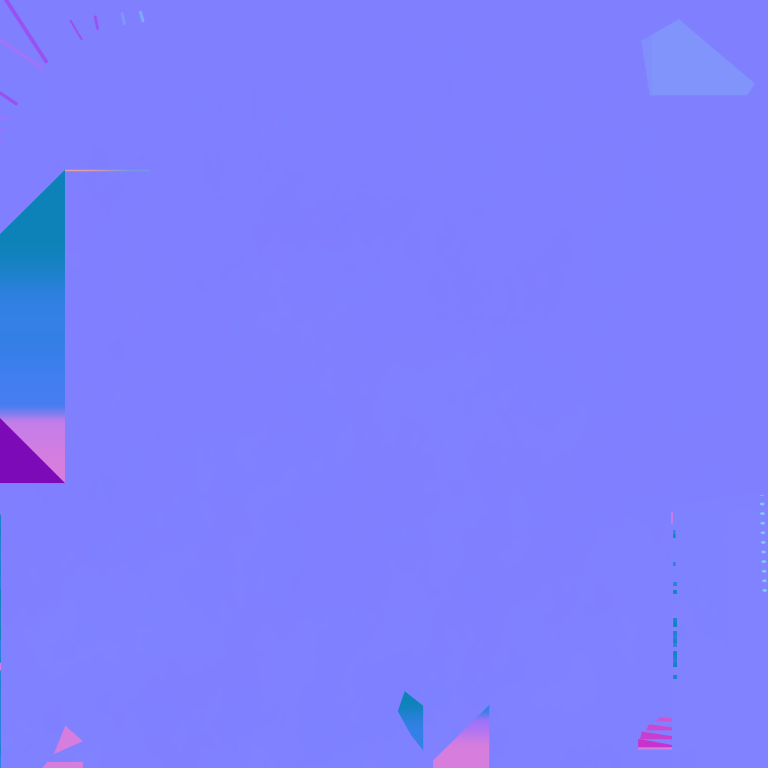
This texture map is drawn by a Shadertoy shader. Its source:

```glsl
// Draws a tangent-space normal map: flat periwinkle ground, a bevelled side strip and stray facets.

const vec3 FLAT = vec3(0.50, 0.50, 1.00);
const vec3 TEAL = vec3(0.05, 0.51, 0.72);
const vec3 BLUE = vec3(0.20, 0.50, 0.90);
const vec3 PINK = vec3(0.84, 0.49, 0.87);
const vec3 PURPLE = vec3(0.49, 0.04, 0.72);
const vec3 VIOLET = vec3(0.60, 0.32, 0.95);
const vec3 LILAC = vec3(0.63, 0.45, 0.98);
const vec3 MAGENTA = vec3(0.78, 0.20, 0.80);
const vec3 SKY = vec3(0.50, 0.58, 0.99);

float hash(vec2 p) {
    return fract(sin(dot(p, vec2(127.1, 311.7))) * 43758.5453);
}

// Distance to the line a-b, negative on its right-hand side
float edge(vec2 p, vec2 a, vec2 b) {
    vec2 e = normalize(b - a), q = p - a;
    return e.x * q.y - e.y * q.x;
}

// Convex shapes with corners in clockwise order
float triangle(vec2 p, vec2 a, vec2 b, vec2 c) {
    return max(edge(p, a, b), max(edge(p, b, c), edge(p, c, a)));
}

float quad(vec2 p, vec2 a, vec2 b, vec2 c, vec2 d) {
    return max(max(edge(p, a, b), edge(p, b, c)), max(edge(p, c, d), edge(p, d, a)));
}

float pentagon(vec2 p, vec2 a, vec2 b, vec2 c, vec2 d, vec2 e) {
    return max(max(edge(p, a, b), edge(p, b, c)),
               max(edge(p, c, d), max(edge(p, d, e), edge(p, e, a))));
}

float box(vec2 p, vec2 low, vec2 high) {
    vec2 d = max(low - p, p - high);
    return max(d.x, d.y);
}

float streak(vec2 p, vec2 a, vec2 b, float radius) {
    vec2 q = p - a, e = b - a;
    return length(q - e * clamp(dot(q, e) / dot(e, e), 0.0, 1.0)) - radius;
}

// Antialiased coverage of a signed distance
float cover(float d) {
    return clamp(0.5 - d * iResolution.y, 0.0, 1.0);
}

vec3 paint(vec3 base, vec3 tint, float d) {
    return mix(base, tint, cover(d));
}

// Faint slanted grain from layered, warped sines
vec2 ripple(vec2 p) {
    vec2 sum = vec2(0.0);
    float freq = 9.0, amp = 0.0035;
    for (int i = 0; i < 6; i++) {
        p = mat2(0.96, -0.28, 0.28, 0.96) * p + 0.37;
        vec2 q = p * freq * vec2(0.8, 1.3) + 1.3 * sin(p.yx * freq * 0.7);
        sum += amp * sin(q) * cos(q.yx * 0.8 + 1.0);
        freq *= 1.8;
        amp *= 0.76;
    }
    return sum;
}

// Faint upright bands inside a box
float bands(vec2 p, vec2 low, vec2 high) {
    return cover(box(p, low, high)) * 0.004 * sin(p.x * 210.0 + 2.0 * sin(p.x * 90.0));
}

vec3 stripColor(float y) {
    vec3 c = mix(BLUE, TEAL, smoothstep(0.59, 0.69, y));
    c = mix(vec3(0.28, 0.49, 0.95), c, smoothstep(0.47, 0.57, y));
    return mix(mix(PINK, vec3(0.78, 0.49, 0.91), smoothstep(0.39, 0.45, y)), c, smoothstep(0.446, 0.475, y));
}

void mainImage(out vec4 fragColor, in vec2 fragCoord) {
    vec2 p = fragCoord / iResolution.xy;

    // Ground, calm towards the top and the right
    float rough = smoothstep(0.90, 0.75, p.y) * smoothstep(0.95, 0.70, p.x);
    vec3 col = FLAT + vec3(ripple(p) * rough, 0.0);
    col.g += 0.005 * smoothstep(0.5, 0.2, p.y);
    col.r += bands(p, vec2(0.51, 0.877), vec2(0.64, 0.95)) + bands(p, vec2(0.27, 0.778), vec2(0.40, 0.89));
    col.g += 0.005 * cover(quad(p, vec2(0.875, 0.340), vec2(0.975, 0.358), vec2(1.1, 0.358), vec2(0.875, -1.0)));

    // Side strip with its dark lower corner and thin top seam
    vec2 foot = vec2(0.0846, 0.371);
    float strip = max(box(p, vec2(-0.1, foot.y), vec2(foot.x, 0.779)), edge(p, vec2(0.0, 0.695), vec2(foot.x, 0.779)));
    col = paint(col, stripColor(p.y), strip);
    col = paint(col, PURPLE, triangle(p, vec2(0.0, 0.4557), foot, vec2(0.0, foot.y)));
    vec3 seam = mix(vec3(0.92, 0.62, 0.60), vec3(0.45, 0.60, 0.90), smoothstep(0.10, 0.18, p.x));
    col = paint(col, seam, box(p, vec2(foot.x, 0.777), vec2(0.195, 0.779)));

    // Streaks fanned around the upper left corner
    col = paint(col, VIOLET, streak(p, vec2(0.008, 1.0), vec2(0.060, 0.920), 0.0025));
    col = paint(col, LILAC, streak(p, vec2(0.0, 0.948), vec2(0.054, 0.912), 0.0022));
    col = paint(col, VIOLET, streak(p, vec2(0.0, 0.879), vec2(0.021, 0.865), 0.0022));
    col = paint(col, VIOLET, streak(p, vec2(0.092, 0.973), vec2(0.106, 0.949), 0.0014));
    col = paint(col, VIOLET, streak(p, vec2(0.124, 0.978), vec2(0.127, 0.963), 0.0018));
    col = paint(col, SKY, streak(p, vec2(0.159, 0.982), vec2(0.162, 0.969), 0.0020));
    col = paint(col, vec3(0.50, 0.66, 0.98), streak(p, vec2(0.183, 0.984), vec2(0.186, 0.973), 0.0020));
    for (int i = 0; i < 4; i++) {
        float y = 0.847 - 0.016 * float(i);
        col = paint(col, mix(LILAC, FLAT, 0.2 * float(i)), streak(p, vec2(0.0, y), vec2(0.011 - 0.003 * float(i), y - 0.002), 0.0013));
    }

    // Pale facet at the upper right
    float facet = pentagon(p, vec2(0.835, 0.947), vec2(0.884, 0.975), vec2(0.983, 0.891), vec2(0.973, 0.876), vec2(0.846, 0.876));
    col = paint(col, SKY - vec3(0.0, 0.02, 0.0) * step(p.x, 0.849), facet);

    // Chips along the bottom
    col = paint(col, PINK, triangle(p, vec2(0.085, 0.055), vec2(0.108, 0.035), vec2(0.070, 0.018)));
    col = paint(col, PINK, quad(p, vec2(0.062, 0.008), vec2(0.108, 0.008), vec2(0.108, -0.01), vec2(0.046, -0.01)));
    float shard = pentagon(p, vec2(0.518, 0.074), vec2(0.527, 0.100), vec2(0.551, 0.081), vec2(0.551, 0.023), vec2(0.535, 0.043));
    col = paint(col, mix(BLUE, TEAL, smoothstep(0.05, 0.09, p.y)), shard);
    vec3 wedge = mix(PINK, LILAC, smoothstep(0.025, 0.062, p.y));
    wedge = mix(wedge, BLUE, smoothstep(0.058, 0.078, p.y));
    col = paint(col, wedge, quad(p, vec2(0.564, 0.010), vec2(0.637, 0.082), vec2(0.637, -0.01), vec2(0.564, -0.01)));

    // Magenta slats under the dashed seam
    for (int i = 0; i < 4; i++) {
        float k = float(i), y = 0.026 + 0.0115 * k, left = 0.831 + 0.0025 * k * k;
        col = paint(col, mix(MAGENTA, PINK, k * 0.15), quad(p, vec2(left + 0.002 * k, y + 0.012 - 0.002 * k), vec2(0.875, y + 0.004), vec2(0.875, y), vec2(left, y)));
    }
    col = paint(col, PINK, box(p, vec2(0.831, 0.024), vec2(0.875, 0.027)));

    // Dashed seam, densest in the middle of its lower half
    float dash = hash(vec2(floor(p.y * 190.0), 3.0));
    float density = 0.30 + 0.45 * smoothstep(0.05, 0.02, abs(p.y - 0.18));
    float seamBox = box(p, vec2(0.8765, 0.075), vec2(0.8815 - 0.002 * step(0.26, p.y), 0.315));
    col = mix(col, mix(TEAL, BLUE, fract(dash * 7.0)), cover(seamBox) * step(dash, density));
    col = paint(col, PINK, box(p, vec2(0.874, 0.318), vec2(0.876, 0.333)));

    // Right edge flecks and left edge sliver
    vec2 fleck = vec2(p.x - 0.992 - 0.03 * (0.355 - p.y), (fract(p.y * 80.0) - 0.5) / 80.0);
    float flecks = max(length(fleck * vec2(0.8, 1.3)) - 0.0024, box(p, vec2(0.98, 0.225), vec2(1.1, 0.355)));
    col = paint(col, vec3(0.50, 0.78, 0.95), flecks);
    vec3 sliver = mix(mix(BLUE, TEAL, hash(vec2(floor(p.y * 60.0), 9.0))), PINK, cover(abs(p.y - 0.132) - 0.005));
    col = paint(col, sliver, box(p, vec2(-0.1, -0.1), vec2(0.0013, 0.33)));

    fragColor = vec4(clamp(col, 0.0, 1.0), 1.0);
}
```
